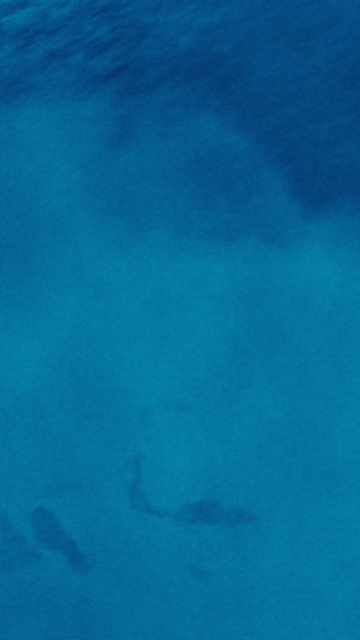
Write a Shadertoy shader that draws this texture.

```glsl
// Aerial view of blue sea: dark rippled deep water above a turquoise shoal with reef patches.

float hash(vec2 p) {
    vec3 q = fract(vec3(p.xyx) * 0.1031);
    q += dot(q, q.yzx + 33.33);
    return fract((q.x + q.y) * q.z);
}

float noise(vec2 p) {
    vec2 i = floor(p), f = fract(p);
    f = f * f * (3.0 - 2.0 * f);
    return mix(mix(hash(i), hash(i + vec2(1, 0)), f.x),
               mix(hash(i + vec2(0, 1)), hash(i + vec2(1, 1)), f.x), f.y);
}

// Fractal noise centred on zero
float fbm(vec2 p) {
    float sum = 0.0, amp = 0.5;
    for (int i = 0; i < 5; i++) {
        sum += amp * (noise(p) - 0.5);
        p = mat2(1.6, 1.2, -1.2, 1.6) * p + 17.3;
        amp *= 0.5;
    }
    return sum;
}

// Soft capsule from a to b
float patchMask(vec2 p, vec2 a, vec2 b, float radius) {
    vec2 ab = b - a;
    float h = clamp(dot(p - a, ab) / dot(ab, ab), 0.0, 1.0);
    return smoothstep(0.009, -0.009, length(p - a - ab * h) - radius);
}

float glow(vec2 p, vec2 centre, vec2 size) {
    vec2 d = (p - centre) / size;
    return exp(-dot(d, d));
}

// Stretched wave crests, tilted up to the right
float ripples(vec2 p) {
    vec2 q = mat2(0.9, -0.44, 0.44, 0.9) * p;
    q.y += 0.02 * fbm(p * 14.0);
    float broad = noise(q * vec2(18.0, 75.0)) - 0.5;
    float fine = noise(q * vec2(55.0, 190.0) + 9.0) - 0.5;
    return broad + 0.9 * fine;
}

void mainImage(out vec4 fragColor, in vec2 fragCoord) {
    vec2 p = fragCoord / iResolution.y;
    p.x += 0.28125 - 0.5 * iResolution.x / iResolution.y;
    vec2 warp = vec2(fbm(p * 9.0), fbm(p * 9.0 + 40.0));
    vec2 w = p + 0.13 * warp;

    // Shoal: bright centre, dimmer shelf below the drop-off and dim lower left
    float shelf = smoothstep(0.57, 0.68, w.y + 0.05 * smoothstep(0.15, 0.0, p.x));
    float green = mix(0.464, 0.372, shelf);
    green += 0.035 * shelf * smoothstep(0.2, 0.0, w.x);
    green -= 0.065 * smoothstep(0.36, 0.08, w.y) * smoothstep(0.5, 0.12, w.x);
    green -= 0.02 * smoothstep(0.12, 0.0, w.y);
    green -= 0.04 * glow(w, vec2(0.04, 0.56), vec2(0.09, 0.06));
    green -= 0.035 * glow(w, vec2(0.37, 0.645), vec2(0.07, 0.018));
    green -= 0.04 * glow(w, vec2(0.35, 0.73), vec2(0.09, 0.03));

    // Pale sandy clouds
    green += 0.04 * glow(w, vec2(0.49, 0.605), vec2(0.06, 0.035));
    green += 0.03 * glow(w, vec2(0.32 - 0.4 * (w.y - 0.53), 0.53), vec2(0.045, 0.075));
    green += 0.015 * glow(w, vec2(0.32, 0.28), vec2(0.09, 0.07));
    green += 0.025 * glow(w, vec2(0.1, 0.68), vec2(0.03, 0.06));
    green += 0.11 * fbm(p * vec2(8.0, 6.0) + 3.0);

    // Reef patches: a curved chain, a thick patch and scattered spots
    vec2 r = p + 0.06 * warp + 0.035 * vec2(fbm(p * 38.0), fbm(p * 38.0 + 8.0));
    float reef = patchMask(r, vec2(0.205, 0.285), vec2(0.238, 0.228), 0.006);
    reef = max(reef, patchMask(r, vec2(0.238, 0.228), vec2(0.29, 0.199), 0.005));
    reef = max(reef, patchMask(r, vec2(0.295, 0.198), vec2(0.345, 0.2), 0.014));
    reef = max(reef, patchMask(r, vec2(0.35, 0.195), vec2(0.405, 0.192), 0.006));
    reef = max(reef, patchMask(r, vec2(0.083, 0.205), vec2(0.088, 0.165), 0.024));
    reef = max(reef, patchMask(r, vec2(0.095, 0.15), vec2(0.118, 0.12), 0.02));
    reef = max(reef, 0.6 * patchMask(r, vec2(0.0, 0.19), vec2(0.035, 0.13), 0.024));
    reef = max(reef, 0.5 * patchMask(r, vec2(0.07, 0.245), vec2(0.15, 0.25), 0.006));
    reef = max(reef, 0.5 * patchMask(r, vec2(0.21, 0.342), vec2(0.28, 0.374), 0.005));
    reef = max(reef, 0.4 * patchMask(r, vec2(0.31, 0.105), vec2(0.325, 0.1), 0.01));
    green -= reef * (0.075 + 0.09 * fbm(p * 45.0));

    // Thin curling currents
    float curl = abs(fbm(p * 8.0 + 2.5 * warp + 21.0));
    green += 0.016 * smoothstep(0.022, 0.0, curl) * smoothstep(0.8, 0.6, p.y);

    // Deep water behind a ragged diagonal edge
    float edge = 0.815 - 0.12 * smoothstep(0.27, 0.5, p.x);
    float deep = smoothstep(-0.055, 0.055, p.y - edge + 0.2 * fbm(p * 10.0 + 5.0));
    float abyss = 0.258 + 0.055 * smoothstep(0.86, 1.0, p.y);
    abyss += 0.055 * smoothstep(0.3, 0.0, p.x) + 0.1 * fbm(p * vec2(7.0, 10.0));
    green = mix(green, abyss, deep);

    // Ripples fade away from the upper left, with faint drifting streaks elsewhere
    float chop = smoothstep(0.8, 0.97, p.y) * smoothstep(0.45, 0.02, p.x);
    green += ripples(p) * (0.022 * smoothstep(0.55, 0.8, p.y) + 0.12 * chop);

    // Fine surface grain
    green += 0.036 * (noise(p * 430.0) - 0.5) + 0.03 * (noise(p * vec2(190.0, 250.0)) - 0.5);

    float tone = clamp((green - 0.2) / 0.3, 0.0, 1.0);
    float blue = 0.40 + 0.26 * pow(tone, 0.75);
    fragColor = vec4(0.02, green, blue, 1.0);
}
```
